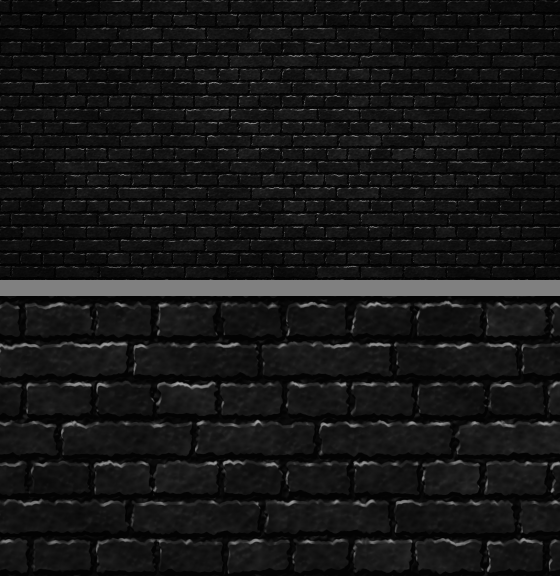
Top: the whole. Bottom: its middle third, enlarged.
A Shadertoy shader for this texture:

```glsl
// Black painted brick wall: courses of long bricks alternate with courses of short ones.
// Each brick is a rounded box with jittered joints, roughened by cellular noise into a
// height field, then lit from above by the height difference towards the light.
#define ROWS 21.0
#define LONG_BRICKS 12.86
#define SHORT_BRICKS 25.72
#define JOINT_JITTER 0.13
#define BED_GAP 0.10
#define SIDE_GAP 0.08
#define ROUGHNESS 0.60
#define MORTAR_TONE 0.020
#define FACE_TONE 0.068
#define RIM_LIGHT 0.23
#define VIGNETTE 0.70

float hash(vec2 p) {
    vec3 q = fract(p.xyx * 0.1031);
    q += dot(q, q.yzx + 33.33);
    return fract((q.x + q.y) * q.z);
}

// Distance to the nearest scattered point, about 0 to 1
float cellular(vec2 p) {
    vec2 cell = floor(p), f = p - cell;
    float nearest = 2.0;
    for (int y = -1; y <= 1; y++)
    for (int x = -1; x <= 1; x++) {
        vec2 o = vec2(x, y), c = cell + o;
        vec2 d = o + vec2(hash(c), hash(c + 57.0)) - f;
        nearest = min(nearest, dot(d, d));
    }
    return sqrt(nearest);
}

// Layered sines, about -1 to 1
float waves(vec2 p) {
    return 0.5 * sin(p.x * 1.3 + 2.0 * sin(p.y * 0.9))
         + 0.3 * sin(p.x * 2.9 - p.y * 2.3 + 1.7)
         + 0.2 * sin(p.x * 6.1 + p.y * 4.7);
}

// Upright joint i of a course, in brick lengths; long bricks are more regular
float joint(float i, float row) {
    float amount = JOINT_JITTER * (mod(row, 2.0) < 0.5 ? 0.5 : 1.0);
    return i + amount * (hash(vec2(i + 40.0, row)) - 0.5);
}

// Height of the wall; p is in course heights, y down.
// Also gives brick coverage and a random value for the brick.
float wallHeight(vec2 p, out float body, out float id) {
    float coarse = cellular(p * 2.6), fine = cellular(p * 6.0 + 9.0);
    vec2 q = p + 0.018 * vec2(waves(p * 1.7), waves(p.yx * 1.1 + 5.0));
    q.y -= 0.1 * sin((p.y - 1.0) * 0.25); // courses thin out downwards

    // Course layout: long courses shift by half a brick every other time
    float row = floor(q.y);
    bool isLong = mod(row, 2.0) < 0.5;
    float count = isLong ? LONG_BRICKS : SHORT_BRICKS;
    float shift = isLong ? (mod(row, 4.0) < 0.5 ? 0.27 : 0.74) : 0.97;
    float size = 2.0 * ROWS / count;
    float x = q.x / size - shift;

    // Brick between two jittered joints
    float i = floor(x);
    if (x < joint(i, row)) i -= 1.0;
    else if (x >= joint(i + 1.0, row)) i += 1.0;
    float left = joint(i, row), right = joint(i + 1.0, row);
    id = hash(vec2(i + 80.0, row + 31.0));
    vec2 local = vec2((x - 0.5 * (left + right)) * size, q.y - row - 0.5);
    local.y += 0.03 * (id - 0.5) * local.x;

    // Rounded box with chipped edges
    vec2 halfSize = vec2(0.5 * (right - left) * size - SIDE_GAP, 0.5 - BED_GAP);
    vec2 d = abs(local) - halfSize + 0.05;
    float edge = length(max(d, 0.0)) + min(max(d.x, d.y), 0.0) - 0.05;
    edge += 0.11 * (coarse - 0.45) + 0.09 * (fine - 0.45);
    body = 1.0 - smoothstep(-0.03, 0.03, edge);

    float grain = 0.35 * coarse + 0.65 * fine;
    return body + ROUGHNESS * grain * mix(1.0, 0.4, body);
}

float shade(vec2 uv) {
    vec2 p = vec2(2.0 * uv.x, 1.0 - uv.y) * ROWS;
    float body, id, otherBody, otherId;
    float height = wallHeight(p, body, id);
    float slope = height - wallHeight(p + vec2(-0.025, -0.075), otherBody, otherId);

    // Faces vary a little by brick and carry stains and even grain
    float stain = 1.0 + 0.25 * waves(p * vec2(1.1, 1.9));
    float grain = 0.75 + 0.5 * cellular(p * vec2(4.0, 5.0) + 3.0);
    float tone = mix(MORTAR_TONE, FACE_TONE * (0.75 + 0.4 * id) * stain * grain, body);

    // Sparse bright rims towards the light, dark ones away from it
    float wear = mix(0.25, 1.8, smoothstep(0.3, 0.75, cellular(p * 2.4 + 21.0)));
    tone += RIM_LIGHT * wear * max(slope, 0.0) - 0.10 * max(-slope, 0.0);

    // Uneven broad light, strongest in the middle of the wall
    vec2 c = 2.0 * uv - 1.0;
    float light = 1.38 - VIGNETTE * min(dot(c, c) * 0.6, 1.0);
    light *= 1.0 + 0.12 * waves(p * 0.17 + 2.0);
    return max(tone, 0.008) * light;
}

void mainImage(out vec4 fragColor, in vec2 fragCoord) {
    // Four samples per pixel smooth the edges
    float tone = 0.0;
    for (int k = 0; k < 4; k++) {
        vec2 offset = vec2(k % 2, k / 2) * 0.5 - 0.25;
        tone += 0.25 * shade((fragCoord + offset) / iResolution.xy);
    }
    fragColor = vec4(vec3(tone), 1.0);
}
```
